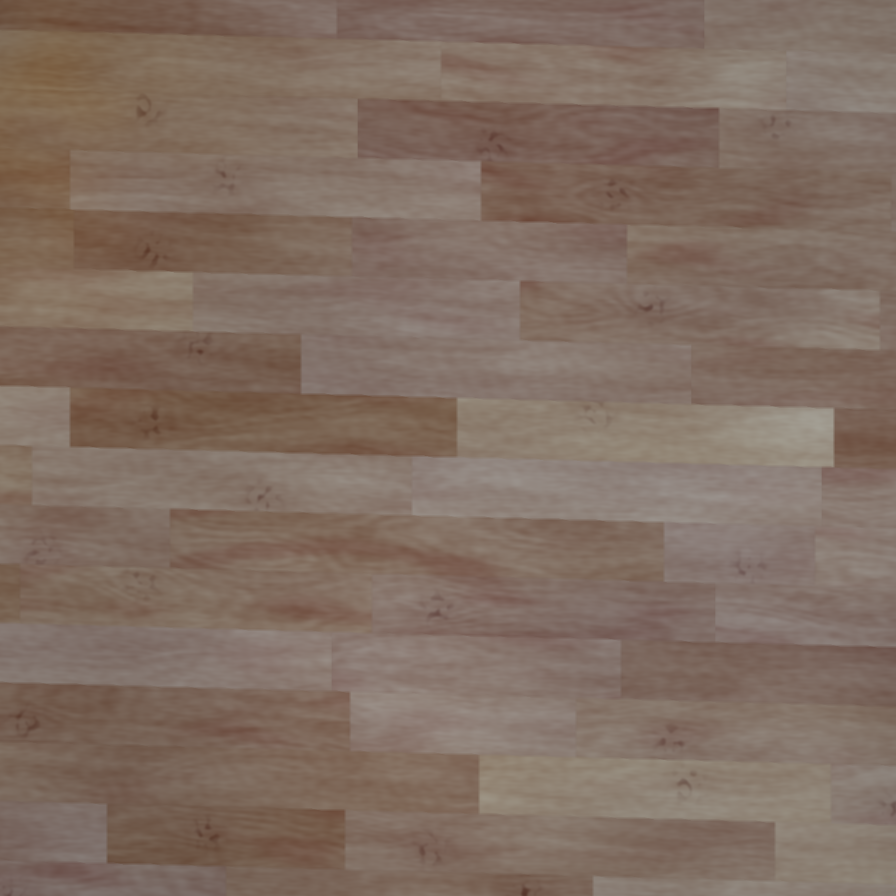
This texture is drawn by a WebGL 1 fragment shader. Its source:

```glsl
precision highp float;
// Worn strip parquet: slightly tilted rows of staggered wood staves with grain, knots and a warm stain.

uniform vec2 u_resolution;

float hash(vec2 p) {
  return fract(sin(dot(p, vec2(127.1, 311.7))) * 4375.85);
}

vec2 gradient(vec2 cell) {
  float angle = 6.2832 * hash(cell);
  return vec2(cos(angle), sin(angle));
}

float gradientNoise(vec2 p) {
  vec2 i = floor(p), f = fract(p);
  vec2 w = f * f * f * (f * (f * 6.0 - 15.0) + 10.0);
  vec2 e = vec2(1.0, 0.0);
  float low = mix(dot(gradient(i), f), dot(gradient(i + e), f - e), w.x);
  float high = mix(dot(gradient(i + e.yx), f - e.yx), dot(gradient(i + 1.0), f - 1.0), w.x);
  return mix(low, high, w.y);
}

// Irregular position of the joint that opens a stave, in stave lengths.
float joint(float index, float row) {
  return index + 0.6 * (hash(vec2(index + 3.0, row + 17.0)) - 0.5);
}

vec3 floorColor(vec2 uv) {
  // Rows fall gently to the right; 15.1 of them fit down the canvas.
  float rowPos = (1.0 - uv.y - 0.027 * uv.x - 0.033) * 15.1;
  float row = floor(rowPos);
  float along = uv.x / 0.39 + 7.0 * hash(vec2(row, 5.0));
  float index = floor(along + 0.5);
  if (along < joint(index, row)) index -= 1.0;
  float start = joint(index, row), end = joint(index + 1.0, row);
  vec2 id = vec2(index, row);
  float seed = hash(id + 31.0);

  // Knot: a small ragged cluster that bends the grain around it.
  vec2 p = vec2((along - start) * 0.39, fract(rowPos) / 15.1);
  vec2 knot = vec2((end - start) * 0.39 * mix(0.15, 0.85, hash(id + 2.0)),
                   mix(0.2, 0.8, hash(id + 4.0)) / 15.1);
  vec2 toKnot = p - knot;
  float hasKnot = step(0.5, hash(id + 6.0));
  float halo = hasKnot * exp(-dot(toKnot * vec2(26.0, 55.0), toKnot * vec2(26.0, 55.0)));
  float core = hasKnot * exp(-dot(toKnot, toKnot) * 4500.0);
  float specks = smoothstep(0.0, 0.4, gradientNoise(p * 105.0 + seed * 90.0));

  // Grain: broad flame figure, curved rings and fine fibres.
  vec2 g = p + seed * vec2(37.0, 19.0);
  float figure = gradientNoise(g * vec2(6.0, 24.0)) + 0.4 * halo;
  float rings = sin(28.0 * figure + 90.0 * p.y);
  float streaks = gradientNoise(g * vec2(10.0, 100.0) + 1.5 * figure);
  float fibres = gradientNoise(g * vec2(60.0, 330.0));
  float mottle = gradientNoise(g * vec2(80.0, 110.0) + 20.0);
  float flame = smoothstep(0.35, 0.95, hash(id + 8.0));

  // Stave tone: browns of varied depth, a few pale, some bleached at the right end.
  float pale = step(0.87, hash(id + 10.0));
  float bleach = step(0.74, hash(id + 12.0)) * smoothstep(0.42, 0.05, end - along);
  float tone = mix(0.13 + 0.53 * hash(id + 14.0), 0.78, pale) + 0.24 * bleach;
  tone += 0.28 * figure + 0.22 * streaks + 0.14 * fibres + 0.1 * mottle;
  tone += rings * (0.015 + 0.05 * flame) * (1.0 - 0.7 * pale);
  vec3 color = mix(vec3(0.435, 0.33, 0.275), vec3(0.59, 0.56, 0.525), tone);

  // Hue of each stave drifts between tan and rose.
  float hue = hash(id + 16.0) - 0.5 + 0.5 * gradientNoise(g * vec2(3.0, 10.0) + 60.0);
  color += vec3(0.008, 0.004, -0.03) * hue;

  // Reddish heartwood, knots and a barely visible seam.
  float heart = smoothstep(0.05, 0.5, gradientNoise(g * vec2(7.0, 30.0) + 40.0));
  color -= vec3(0.035, 0.07, 0.065) * heart * (0.25 + 0.75 * flame);
  color -= vec3(0.035, 0.05, 0.05) * halo;
  color -= vec3(0.11, 0.14, 0.13) * core * specks;
  float seam = min(min(p.y, 1.0 / 15.1 - p.y), min(along - start, end - along) * 0.39);
  return color - 0.008 * smoothstep(0.002, 0.0, seam);
}

void main() {
  vec2 uv = gl_FragCoord.xy / u_resolution;

  // Average a small neighbourhood for soft, smooth edges.
  vec2 spread = max(vec2(0.001), 0.34 / u_resolution);
  vec3 color = vec3(0.0);
  for (int j = -1; j <= 1; j++) {
    for (int i = -1; i <= 1; i++) {
      color += floorColor(uv + vec2(float(i), float(j)) * spread) / 9.0;
    }
  }

  // Warm stain at the upper left, fading into a wider amber cast.
  vec2 stain = (uv - vec2(0.03, 0.88)) * vec2(5.5, 6.0);
  float patchy = 0.8 + 0.8 * gradientNoise(uv * vec2(9.0, 14.0));
  color += vec3(0.015, -0.02, -0.07) * exp(-dot(stain, stain)) * patchy;
  color += vec3(0.0, -0.008, -0.02) * exp(-dot(stain, stain) * 0.12);

  // Uneven light: brighter toward the middle, darker at the corners.
  color *= 1.0 + 0.09 * gradientNoise(uv * 2.5 + 8.0);
  vec2 offCenter = uv - vec2(0.5, 0.45);
  color *= 1.035 - 0.2 * dot(offCenter, offCenter);
  gl_FragColor = vec4(color, 1.0);
}
```
